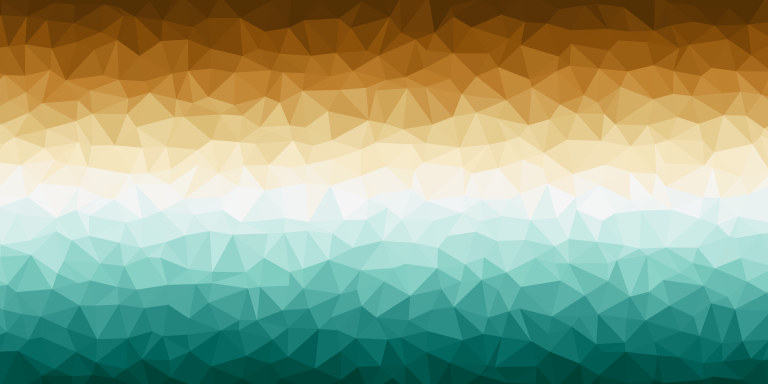
A Shadertoy shader for this background:

```glsl
// Low-poly mesh of triangles shaded by a brown, cream, white and teal vertical gradient.

#define ROWS 16.0          // mesh cells per canvas height
#define JITTER 0.39        // vertex displacement in cells, below 0.5
#define GRADIENT_SHIFT 0.015
#define TONE_SPREAD 0.022  // random gradient offset of each triangle

// Gradient stops from the top edge to the bottom edge
const vec3 STOPS[11] = vec3[11](
    vec3(0.329, 0.188, 0.020), vec3(0.549, 0.318, 0.039),
    vec3(0.749, 0.506, 0.176), vec3(0.875, 0.761, 0.490),
    vec3(0.965, 0.910, 0.765), vec3(0.961, 0.961, 0.961),
    vec3(0.780, 0.918, 0.898), vec3(0.502, 0.804, 0.757),
    vec3(0.208, 0.592, 0.561), vec3(0.004, 0.400, 0.369),
    vec3(0.000, 0.235, 0.188));

vec2 hash22(vec2 p) {
    vec3 q = fract(p.xyx * vec3(0.1031, 0.1030, 0.0973));
    q += dot(q, q.yzx + 33.33);
    return fract((q.xx + q.yz) * q.zy);
}

vec3 gradient(float depth) {
    float t = clamp(depth, 0.0, 1.0) * 10.0;
    int i = min(int(t), 9);
    return mix(STOPS[i], STOPS[i + 1], t - float(i));
}

vec2 meshVertex(vec2 cell) {
    return cell + JITTER * (2.0 * hash22(cell + 71.0) - 1.0);
}

float cross2(vec2 a, vec2 b) {
    return a.x * b.y - a.y * b.x;
}

// Signed distance to the line a-b, positive on its right side
float edgeDistance(vec2 p, vec2 a, vec2 b) {
    return cross2(p - a, normalize(b - a));
}

// Adds a counterclockwise triangle as colour (rgb) and coverage (a)
void addTriangle(inout vec4 sum, vec2 p, vec2 a, vec2 b, vec2 c, float pixel) {
    float d = max(edgeDistance(p, a, b),
              max(edgeDistance(p, b, c), edgeDistance(p, c, a)));
    float coverage = clamp(0.5 - d / pixel, 0.0, 1.0);
    if (coverage <= 0.0) return;
    vec2 centre = (a + b + c) / 3.0;
    float tone = TONE_SPREAD * (2.0 * hash22(floor(centre * 64.0)).x - 1.0);
    float depth = 1.0 - centre.y / ROWS - GRADIENT_SHIFT + tone;
    sum += coverage * vec4(gradient(depth), 1.0);
}

// True when the diagonal a-c gives the better shaped pair of triangles
bool splitAlongAC(vec2 a, vec2 b, vec2 c, vec2 d) {
    vec2 ab = b - a, ad = d - a, cd = d - c, cb = b - c;
    return cross2(ab, ad) * dot(cd, cb) + dot(ab, ad) * cross2(cd, cb) < 0.0;
}

void mainImage(out vec4 fragColor, in vec2 fragCoord) {
    float pixel = ROWS / iResolution.y;
    vec2 p = fragCoord * pixel;
    vec2 home = floor(p);
    vec4 sum = vec4(0.0);

    // Displaced cells may reach into any neighbour
    for (int y = -1; y <= 1; y++) {
        for (int x = -1; x <= 1; x++) {
            vec2 cell = home + vec2(x, y);
            vec2 a = meshVertex(cell);
            vec2 b = meshVertex(cell + vec2(1.0, 0.0));
            vec2 c = meshVertex(cell + vec2(1.0, 1.0));
            vec2 d = meshVertex(cell + vec2(0.0, 1.0));
            if (splitAlongAC(a, b, c, d)) {
                addTriangle(sum, p, a, b, c, pixel);
                addTriangle(sum, p, a, c, d, pixel);
            } else {
                addTriangle(sum, p, a, b, d, pixel);
                addTriangle(sum, p, b, c, d, pixel);
            }
        }
    }
    fragColor = vec4(sum.rgb / max(sum.a, 0.001), 1.0);
}
```
